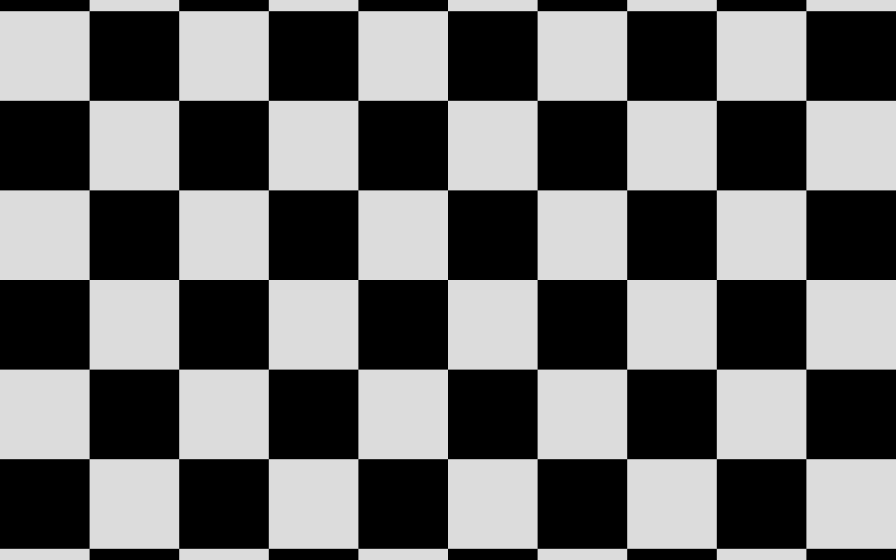
A WebGL 1 fragment shader for this pattern:

```glsl
precision highp float;

uniform vec2 u_resolution;

const float CELLS_ACROSS = 10.0;
const vec3 DARK_COLOR = vec3(0.0);
const vec3 LIGHT_COLOR = vec3(0.862);

// Square wave of period 2, averaged over a pixel: +1 on (0,1), -1 on (1,2)
vec2 filteredSquareWave(vec2 p, float pixelSize) {
    vec2 edgeDistance = 0.5 - abs(mod(p + 0.5, 2.0) - 1.0);
    return clamp(2.0 * edgeDistance / pixelSize, -1.0, 1.0);
}

void main() {
    // Cell units, with a corner of the grid at the canvas centre
    float pixelSize = CELLS_ACROSS / u_resolution.x;
    vec2 cellPos = (gl_FragCoord.xy - 0.5 * u_resolution) * pixelSize;

    // Equal signs on both axes make a dark square
    vec2 wave = filteredSquareWave(cellPos, pixelSize);
    float lightCoverage = 0.5 - 0.5 * wave.x * wave.y;

    gl_FragColor = vec4(mix(DARK_COLOR, LIGHT_COLOR, lightCoverage), 1.0);
}
```
